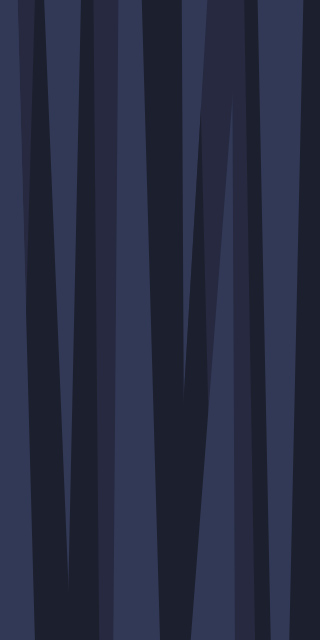
Write a Shadertoy shader that draws this background.

```glsl
// Tall tapering stripes in navy, slate and near-black, like a forest of trunks at night.

// Coverage of a stripe; each pair gives an edge's x at the top and at the bottom.
float stripe(vec2 uv, vec2 leftEdge, vec2 rightEdge) {
    float fromLeft = uv.x - mix(leftEdge.y, leftEdge.x, uv.y);
    float fromRight = mix(rightEdge.y, rightEdge.x, uv.y) - uv.x;
    vec2 cover = clamp(vec2(fromLeft, fromRight) * iResolution.x + 0.5, 0.0, 1.0);
    return cover.x * cover.y;
}

void mainImage(out vec4 fragColor, in vec2 fragCoord) {
    vec2 uv = fragCoord / iResolution.xy;
    vec3 navy = vec3(0.194, 0.222, 0.337);
    vec3 slate = vec3(0.149, 0.161, 0.249);
    vec3 night = vec3(0.110, 0.122, 0.176);
    vec3 color = navy;

    // Slate stripes at the back
    color = mix(color, slate, stripe(uv, vec2(0.055, 0.109), vec2(0.120, 0.156)));
    color = mix(color, slate, stripe(uv, vec2(0.280, 0.300), vec2(0.370, 0.354)));
    color = mix(color, slate, stripe(uv, vec2(0.648, 0.529), vec2(0.780, 0.820)));

    // Dark stripes trimmed by navy wedges
    color = mix(color, night, stripe(uv, vec2(0.109, 0.052), vec2(0.138, 0.221)));
    color = mix(color, navy, stripe(uv, vec2(-0.1), vec2(0.055, 0.109)));
    color = mix(color, night, stripe(uv, vec2(0.648, 0.529), vec2(0.619, 0.669)));
    color = mix(color, navy, stripe(uv, vec2(0.750, 0.596), vec2(0.725, 0.734)));

    // Dark stripes in front
    color = mix(color, night, stripe(uv, vec2(0.253, 0.210), vec2(0.292, 0.310)));
    color = mix(color, night, stripe(uv, vec2(0.443, 0.500), vec2(0.568, 0.578)));
    color = mix(color, night, stripe(uv, vec2(0.763, 0.797), vec2(0.805, 0.846)));
    color = mix(color, night, stripe(uv, vec2(0.948, 0.904), vec2(1.1)));

    fragColor = vec4(color, 1.0);
}
```
